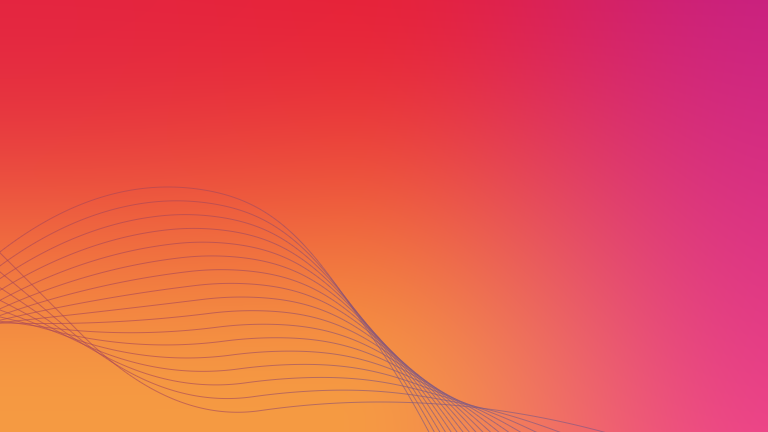
This background is drawn by a WebGL 2 fragment shader. Its source:

```glsl
#version 300 es
precision highp float;
// A sunset gradient from red through orange to magenta, crossed by a ribbon
// of fine lines. Each line is a blend of two guide curves, a tall arch and
// a low swell, with the blend also sliding sideways to twist the ribbon.

#define LINE_COUNT 17
#define LINE_HALF_WIDTH 0.5
#define LINE_OPACITY 0.62
#define SLIDE 135.0
#define SLIDE_TAPER 0.14
#define RED vec3(0.910, 0.130, 0.208)
#define ORANGE vec3(0.961, 0.604, 0.260)
#define VIOLET vec3(0.790, 0.130, 0.495)
#define PINK vec3(0.925, 0.267, 0.530)
#define ROSE vec3(0.860, 0.170, 0.330)

uniform vec2 u_resolution;
out vec4 fragColor;

// The canvas is 768 units wide; curve heights rise from the lower edge.
const float CANVAS_WIDTH = 768.0;

float square(float v) {
    return v * v;
}

// Rounded hill that falls more steeply on its right side.
float archHeight(float x) {
    float d = x - 168.0;
    float bend = mix(0.0023, 0.0036, smoothstep(40.0, 200.0, d));
    return 245.0 - bend * d * d;
}

// Steep slope on the left, a shallow trough, then a long low hump.
float swellHeight(float x) {
    float hump = 30.0 - 0.0006 * square(x - 380.0);
    float slope = 0.0038 * square(max(260.0 - x, 0.0));
    float easing = 0.0033 * square(max(80.0 - x, 0.0));
    return hump + slope - easing;
}

// Height at x of the line lying at blend t between the two guides.
float ribbonHeight(float x, float t) {
    float archX = (x - t * SLIDE) / (1.0 - t * SLIDE_TAPER);
    float swellX = archX * (1.0 - SLIDE_TAPER) + SLIDE;
    return mix(archHeight(archX), swellHeight(swellX), t);
}

// Combined coverage of all lines, with smoothed edges.
float ribbonCoverage(vec2 p, float pixel) {
    float clear = 1.0;
    for (int i = 0; i < LINE_COUNT; i++) {
        float t = float(i) / float(LINE_COUNT - 1);
        float height = ribbonHeight(p.x, t);
        float slope = ribbonHeight(p.x + 1.0, t) - height;
        float dist = abs(p.y - height) / sqrt(1.0 + slope * slope);
        float cover = clamp(0.5 + (LINE_HALF_WIDTH - dist) / pixel, 0.0, 1.0);
        clear *= 1.0 - LINE_OPACITY * cover;
    }
    return 1.0 - clear;
}

// Warm vertical ramp, melting into magenta towards the right.
vec3 sunset(vec2 uv) {
    float depth = 1.0 - uv.y;
    vec3 warm = mix(RED, ORANGE, smoothstep(-0.05, 0.97, depth));
    float corner = exp(-5.0 * dot(uv - vec2(0.0, 1.0), uv - vec2(0.0, 1.0)));
    warm = mix(warm, ROSE, 0.35 * corner);
    vec3 cool = mix(VIOLET, PINK, depth);
    return mix(warm, cool, smoothstep(0.43, 1.03, uv.x));
}

void main() {
    vec2 uv = gl_FragCoord.xy / u_resolution;
    float pixel = CANVAS_WIDTH / u_resolution.x;
    vec2 p = gl_FragCoord.xy * pixel;

    vec3 color = sunset(uv);
    vec3 ink = mix(vec3(0.66, 0.27, 0.34), vec3(0.48, 0.34, 0.52),
                   smoothstep(0.2, 0.6, uv.x));
    color = mix(color, ink, ribbonCoverage(p, pixel));
    fragColor = vec4(color, 1.0);
}
```
